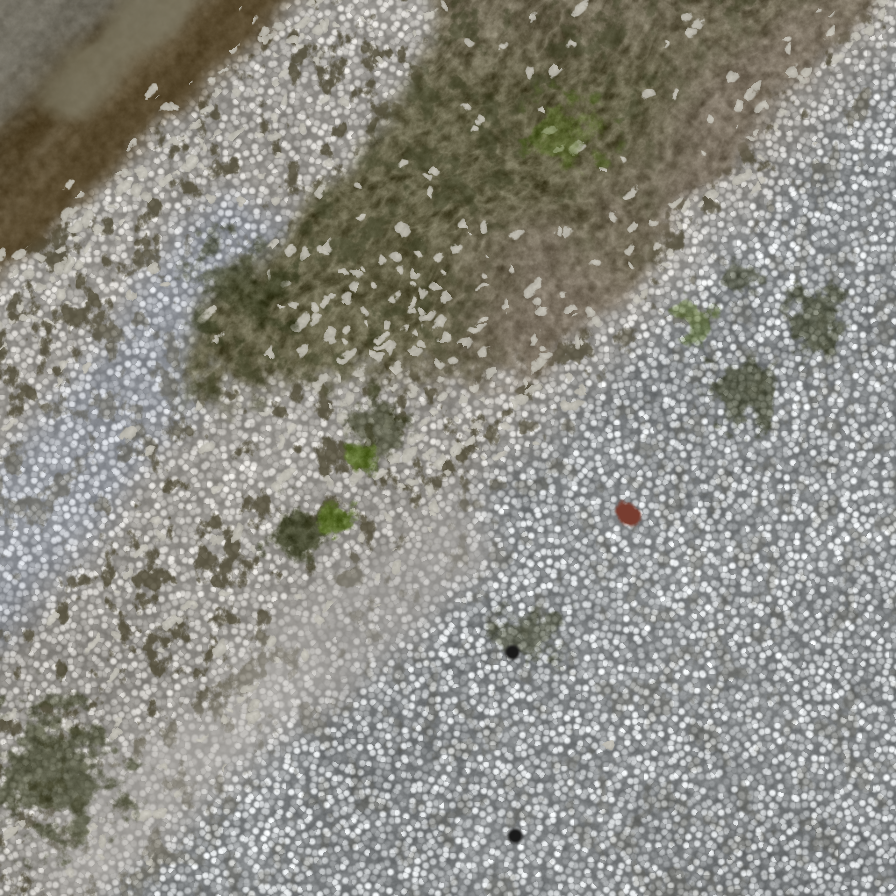
Give the GLSL for this texture, as a WebGL 1 fragment shader.

```glsl
precision highp float;
// Aerial view of stony ground: a muddy corner, a pale gravel strip, a wedge
// of dry grass and a field of grey pebbles. Warped masks place the zones;
// cellular stones, fibre noise and weed patches add the detail.
uniform vec2 u_resolution;

const float GRAVEL_SCALE = 125.0;
const float STONE_SCALE = 58.0;
const float EDGE_WARP = 0.055;
const vec3 COOL_GRAVEL = vec3(0.585, 0.598, 0.605);
const vec3 WARM_GRAVEL = vec3(0.635, 0.625, 0.605);
const vec3 BLUE_GRAVEL = vec3(0.60, 0.62, 0.655);
const vec3 SAND = vec3(0.665, 0.655, 0.64);
const vec3 GRASS = vec3(0.36, 0.345, 0.245);
const vec3 SOIL = vec3(0.465, 0.425, 0.365);
const vec3 MUD = vec3(0.33, 0.275, 0.175);
const vec3 WET_MUD = vec3(0.40, 0.385, 0.34);
const vec3 STONE = vec3(0.80, 0.79, 0.75);
const vec3 DARK_WEED = vec3(0.22, 0.235, 0.13);
const vec3 GREEN_WEED = vec3(0.33, 0.42, 0.13);

float hash(vec2 p) {
  vec3 q = fract(p.xyx * 0.1031);
  q += dot(q, q.yzx + 33.33);
  return fract((q.x + q.y) * q.z);
}

float noise(vec2 p) {
  vec2 i = floor(p), f = fract(p);
  f = f * f * (3.0 - 2.0 * f);
  return mix(mix(hash(i), hash(i + vec2(1, 0)), f.x),
             mix(hash(i + vec2(0, 1)), hash(i + vec2(1, 1)), f.x), f.y);
}

float fbm(vec2 p) {
  float sum = 0.0, amp = 0.5;
  for (int i = 0; i < 5; i++) {
    sum += amp * noise(p);
    p = mat2(1.6, 1.2, -1.2, 1.6) * p + 7.3;
    amp *= 0.5;
  }
  return sum;
}

// Nearest cell point: distance, then two random values of that cell
vec3 cells(vec2 p) {
  vec3 best = vec3(9.0, 0.0, 0.0);
  for (int k = 0; k < 9; k++) {
    float row = floor((float(k) + 0.5) / 3.0);
    vec2 id = floor(p) + vec2(float(k) - 3.0 * row, row) - 1.0;
    float d = length(id + vec2(hash(id), hash(id + 41.7)) - p);
    if (d < best.x) best = vec3(d, hash(id + 17.3), hash(id + 83.9));
  }
  return best;
}

float segment(vec2 p, vec2 a, vec2 b) {
  vec2 ab = b - a;
  return length(p - a - ab * clamp(dot(p - a, ab) / dot(ab, ab), 0.0, 1.0));
}

float bell(float d, float width) { return exp(-d * d / (width * width)); }

// Ragged clump, broken up by leaf noise
float clump(vec2 p, float x, float y, float radius, float leaf) {
  float d = length(p - vec2(x, y)) / radius;
  return smoothstep(0.15, 0.6, 1.0 - d + (leaf - 0.5) * 1.8);
}

void main() {
  vec2 uv = gl_FragCoord.xy / u_resolution;
  vec2 diag = vec2(uv.x + uv.y, uv.y - uv.x) * 0.7071;
  vec2 p = uv + EDGE_WARP * (vec2(fbm(uv * 13.0), fbm(uv * 13.0 + 31.0)) - 0.48);
  float broad = fbm(uv * 7.0 + 3.0), leaf = fbm(uv * 55.0);
  float grain = fbm(uv * 130.0 + 9.0) - 0.48;

  // Zone masks
  float mudSide = p.y - 0.9 * p.x - 0.69;
  float mud = smoothstep(-0.02, 0.025, mudSide);
  float left = p.x - mix(0.20, 0.47, smoothstep(0.56, 0.96, p.y));
  float right = 0.62 + 0.9 * (p.y - 0.6) - p.x;
  float wedge = smoothstep(-0.02, 0.025, min(left, right))
              * smoothstep(0.53, 0.61, p.y + 0.1 * (leaf - 0.5));
  float cool = smoothstep(-0.06, 0.08, p.x - 0.93 * p.y - 0.12);
  float strip = 1.0 - smoothstep(0.03, 0.09, segment(p, vec2(0.26, 0.71), vec2(-0.03, 0.33)));
  float dune = 1.0 - smoothstep(0.02, 0.085, segment(p, vec2(0.5, 0.385), vec2(0.1, 0.06)));

  // Gravel and pebbles
  vec3 col = mix(WARM_GRAVEL, COOL_GRAVEL, cool);
  col = mix(mix(col, BLUE_GRAVEL, strip * 0.8), SAND, dune * 0.8) + 0.12 * (broad - 0.48);
  vec3 pebble = cells(uv * GRAVEL_SCALE);
  float dome = 1.0 - smoothstep(0.22, 0.68, pebble.x);
  float relief = dome * (0.08 + 0.4 * pebble.y) - 0.13 + 0.22 * grain;
  col += relief * mix(0.75, 1.0, cool) * (1.0 - 0.5 * dune);

  // Dark tufts on the pale ground
  float tuftZone = (1.0 - cool) * (1.0 - 0.75 * dune) * (1.0 - 0.7 * strip);
  float tuft = smoothstep(0.55, 0.69, fbm(uv * vec2(58.0, 48.0) + 19.0) + 0.1 * (broad - 0.5));
  col = mix(col, vec3(0.30, 0.28, 0.20), tuft * (0.2 + 0.6 * tuftZone));

  // Grass wedge, bare along its right side
  float bare = smoothstep(0.2, 0.02, right + 0.25 * (broad - 0.5));
  float fibre = 0.25 - abs(2.0 * fbm(diag * vec2(38.0, 65.0) + 4.0 * broad) - 1.0);
  vec3 turf = mix(GRASS, SOIL, max(bare, 0.55 * smoothstep(0.87, 1.0, uv.y)));
  turf += 0.3 * (fibre * (1.0 - 0.6 * bare) + grain);
  turf = mix(turf, DARK_WEED, 0.5 * smoothstep(0.52, 0.68, leaf) * (1.0 - bare));
  col = mix(col, turf, wedge * 0.95);

  // Streaked mud
  float streak = fbm(diag * vec2(4.0, 22.0)) - 0.48;
  vec3 mire = mix(MUD, WET_MUD, smoothstep(0.08, 0.25, mudSide + 0.16 * streak));
  float puddle = 1.0 - smoothstep(0.015, 0.045, segment(p, vec2(0.07, 0.89), vec2(0.18, 0.99)));
  mire = mix(mire + 0.26 * streak + 0.14 * grain, vec3(0.50, 0.48, 0.40), 0.7 * puddle);
  col = mix(col, mire, mud);

  // Large pale stones by the mud and in the low grass
  float stoneZone = 0.55 * bell(mudSide + 0.025, 0.055) + 0.3 * bell(right, 0.04)
    + 0.65 * bell(length(uv - vec2(0.46, 0.64)), 0.11) + 0.08 * tuftZone * (1.0 - mud);
  vec3 rock = cells(uv * STONE_SCALE + 1.5 * (leaf - 0.5));
  float radius = 0.2 + 0.22 * rock.z, soft = max(0.07, STONE_SCALE / u_resolution.y);
  float stone = (1.0 - smoothstep(radius - soft, radius + soft, rock.x)) * step(rock.y, stoneZone);
  col = mix(col, STONE - 0.25 * rock.x + 0.1 * grain, stone * 0.9);

  // Dark clumps, then green leaves
  float dark = max(clump(uv, 0.335, 0.405, 0.045, leaf), 0.75 * clump(uv, 0.06, 0.14, 0.1, leaf));
  dark = max(dark, 0.7 * max(clump(uv, 0.27, 0.68, 0.075, leaf), clump(uv, 0.42, 0.52, 0.05, leaf)));
  dark = max(dark, 0.7 * max(clump(uv, 0.91, 0.64, 0.05, leaf), clump(uv, 0.835, 0.565, 0.055, leaf)));
  dark = max(dark, 0.6 * max(clump(uv, 0.83, 0.69, 0.035, leaf), clump(uv, 0.59, 0.29, 0.05, leaf)));
  col = mix(col, DARK_WEED + 0.3 * grain, dark * 0.85);
  float green = max(clump(uv, 0.398, 0.487, 0.028, leaf), clump(uv, 0.374, 0.42, 0.028, leaf));
  green = max(green, 0.6 * max(clump(uv, 0.635, 0.85, 0.06, leaf), clump(uv, 0.78, 0.64, 0.03, leaf)));
  col = mix(col, GREEN_WEED + 0.4 * grain, green * 0.8);

  // Rusty leaf and dark spots
  float rust = length(uv - vec2(0.7, 0.427)) + 0.016 * (leaf - 0.5);
  col = mix(col, vec3(0.47, 0.24, 0.19), 1.0 - smoothstep(0.01, 0.016, rust));
  float spot = min(length(uv - vec2(0.575, 0.067)), length(uv - vec2(0.572, 0.272)));
  col = mix(col, vec3(0.1), 1.0 - smoothstep(0.005, 0.011, spot));
  gl_FragColor = vec4(clamp(col, 0.0, 1.0), 1.0);
}
```
